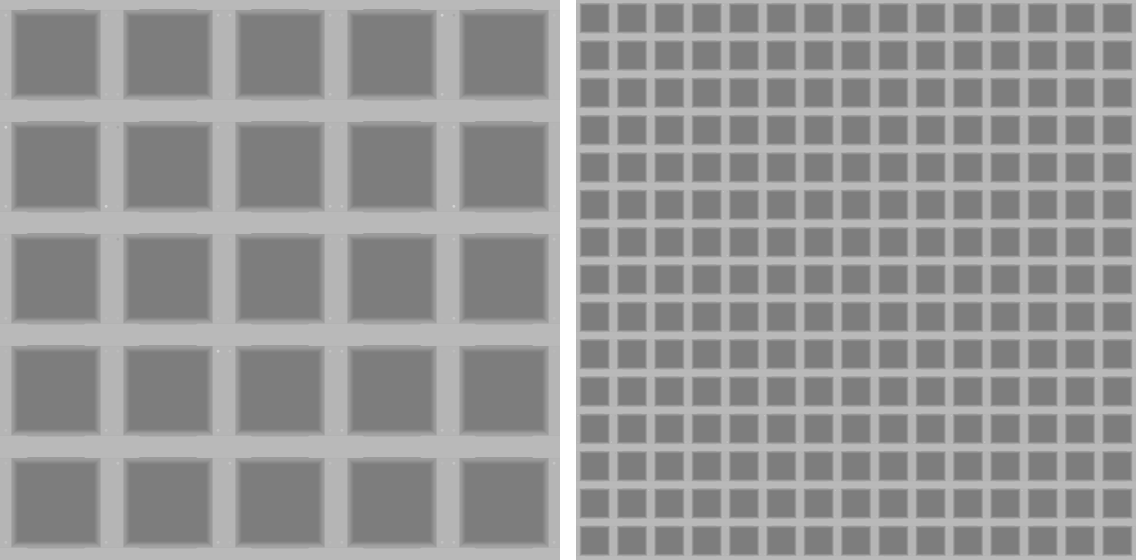
Left, the tile; right, the same tile 3 across and 3 down.
Write a Shadertoy shader that draws this pattern.

```glsl
const float REPEATS = 5.0;
const vec2 OPENING = vec2(0.398, 0.399);   // half size of a recess, in cells
const vec2 RIVET = vec2(0.0525, 0.147);    // rivet offset from a junction
const vec3 FLOOR_GREY = vec3(0.49);
const vec3 POST_GREY = vec3(0.71);
const vec3 BEAM_GREY = vec3(0.726);

float hash(vec2 p) {
    vec3 v = fract(p.xyx * vec3(0.1031, 0.103, 0.0973));
    v += dot(v, v.yzx + 33.33);
    return fract((v.x + v.y) * v.z);
}

// Coverage of the region where distance d is negative.
float fill(float d, float aa) {
    return clamp(0.5 - d / aa, 0.0, 1.0);
}

// Recess with sloping walls that meet in mitred corners.
vec3 recess(vec2 c, float aa) {
    vec2 inset = max(OPENING - abs(c), 0.0);
    float sideWall = fill(inset.x - inset.y, aa);
    float endWall = mix(0.635, 0.605, step(0.0, c.y));
    float wall = mix(endWall, 0.605, sideWall);
    float depth = smoothstep(0.008, 0.064, min(inset.x, inset.y));
    return mix(vec3(wall), FLOOR_GREY, depth);
}

// Half height of the opening, deeper between the junction plates.
float openingHeight(float x) {
    float notch = 1.0 - smoothstep(0.247, 0.268, abs(x));
    return OPENING.y + 0.009 * notch;
}

// Uneven rivet tone: mostly faint, sometimes bright or dark.
float rivetTone(vec2 id) {
    float h = hash(id + 3.7);
    float tone = mix(-0.01, 0.065, h);
    tone += 0.05 * step(0.94, h);
    return mix(tone, -0.05, step(h, 0.05));
}

float rivets(vec2 j, vec2 junction, float aa) {
    vec2 side = step(0.0, j);
    vec2 id = mod(junction, REPEATS) * 2.0 + side;
    float d = length(abs(j) - RIVET) - 0.0125;
    return fill(d, aa) * rivetTone(id);
}

void mainImage(out vec4 fragColor, in vec2 fragCoord) {
    vec2 q = fragCoord / iResolution.xy * REPEATS - vec2(0.0, 0.011);
    float aa = REPEATS / min(iResolution.x, iResolution.y);
    vec2 c = fract(q) - 0.5;
    vec2 junction = floor(q + 0.5);
    vec2 j = q - junction;

    // Posts, rivets and the beams across them
    float beamHalf = 0.5 - OPENING.y;
    vec3 color = POST_GREY + rivets(j, junction, aa);
    float edge = abs(j.y) - beamHalf;
    color = mix(color, BEAM_GREY, fill(edge, aa));
    color -= 0.02 * fill(abs(edge) - 0.003, aa);

    // Recessed openings
    float opening = fill(abs(c.x) - OPENING.x, aa)
                  * fill(abs(c.y) - openingHeight(c.x), aa);
    color = mix(color, recess(c, aa), opening);

    fragColor = vec4(color, 1.0);
}
```
